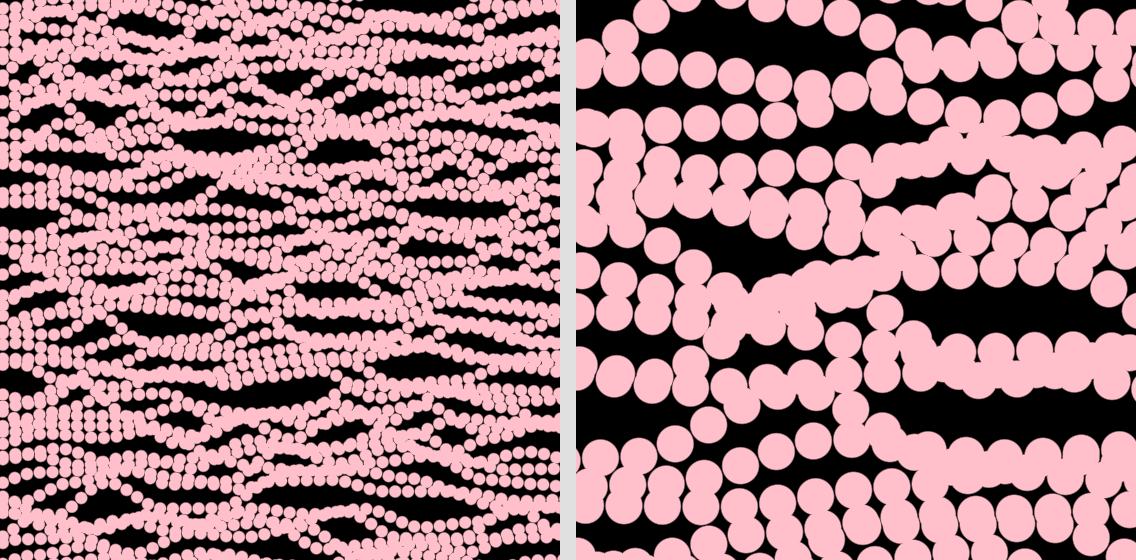
Left, the full canvas; right, a detail of the centre.
Write a WebGL 1 fragment shader that draws this pattern.

```glsl
precision highp float;
// Strings of pink beads wandering from left to right over black.
// Each string follows its own smooth noise curve; beads are laid along it
// at a constant chord length, so they touch, while strings cross and overlap.

uniform vec2 u_resolution;

const float STRINGS = 50.0;
const float RADIUS = 0.0110;
const float SPACING = 0.0229;
const float WANDER = 0.036;   // largest vertical excursion of a string

float hash(vec2 p) {
  return fract(sin(dot(p, vec2(127.1, 311.7))) * 43758.5453);
}

// Height of a string at x: smooth value noise around its base line.
float stringHeight(float x, float row) {
  float t = x * 10.0 + row * 0.618;
  float cell = floor(t);
  float blend = smoothstep(0.0, 1.0, t - cell);
  float sway = mix(hash(vec2(cell, row)), hash(vec2(cell + 1.0, row)), blend);
  return (row + 0.5) / STRINGS + WANDER * (2.0 * sway - 1.0);
}

// Distance from p to the nearest bead centre of one string.
float beadDistance(vec2 p, float row) {
  float nearest = 1.0;
  float x = 0.005;
  for (int i = 0; i < 64; i++) {
    if (x > p.x + 2.0 * RADIUS) break;
    float y = stringHeight(x, row);
    nearest = min(nearest, distance(p, vec2(x, y)));
    // Shorten the horizontal step on slopes to keep the chord constant.
    float rise = stringHeight(x + SPACING, row) - y;
    x += SPACING * SPACING / length(vec2(SPACING, rise));
  }
  return nearest;
}

void main() {
  float size = min(u_resolution.x, u_resolution.y);
  vec2 p = gl_FragCoord.xy / size;

  // Only strings whose wander can reach this height are visited.
  float baseRow = floor(p.y * STRINGS);
  float nearest = 1.0;
  for (int k = -3; k <= 3; k++) {
    nearest = min(nearest, beadDistance(p, baseRow + float(k)));
  }

  float edge = 0.75 / size;
  float bead = clamp((RADIUS + edge - nearest) / (2.0 * edge), 0.0, 1.0);
  vec3 black = vec3(0.0);
  vec3 pink = vec3(1.0, 0.753, 0.796);
  gl_FragColor = vec4(mix(black, pink, bead), 1.0);
}
```
